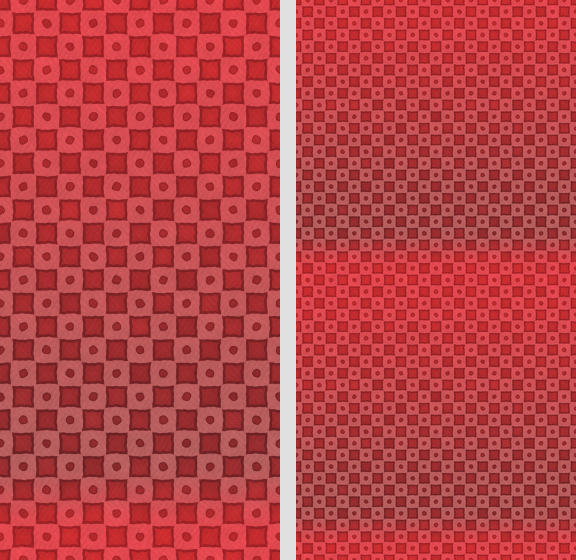
Left, the tile; right, the same tile 2 across and 2 down.
Write a Shadertoy shader that draws this pattern.

```glsl
// Hand-inked checkerboard of framed squares and ringed dots, 12 cells by 24.
// Distance shapes with sine-wobbled edges sit over a vertical fade; wrapped
// cellular noise and crossed sine hatching add the worn cloth texture.

const float TAU = 6.2831853;
const vec2 GRID = vec2(12.0, 24.0);

vec2 hash2(vec2 p) {
    vec3 h = fract(p.xyx * vec3(0.1031, 0.1030, 0.0973));
    h += dot(h, h.yzx + 33.33);
    return fract((h.xx + h.yz) * h.zy);
}

// Distance to the nearest scattered point, wrapping every period cells
float cellular(vec2 p, vec2 period) {
    vec2 id = floor(p), f = fract(p);
    float nearest = 2.0;
    for (int y = -1; y <= 1; y++)
    for (int x = -1; x <= 1; x++) {
        vec2 o = vec2(x, y);
        nearest = min(nearest, length(o + hash2(mod(id + o, period)) - f));
    }
    return nearest;
}

// Coverage of the inside of a distance field
float inside(float d, float aa) {
    return smoothstep(aa, -aa, d);
}

void mainImage(out vec4 fragColor, in vec2 fragCoord) {
    vec2 uv = fragCoord / iResolution.xy;
    vec2 p = uv * GRID;
    float aa = 0.75 * GRID.y / iResolution.y;

    // Cells are centred on whole coordinates, so shapes straddle the borders
    vec2 id = mod(floor(p + 0.5), GRID);
    vec2 q = fract(p + 0.5) - 0.5;
    vec2 rnd = hash2(id + 7.0);
    bool isSquare = mod(id.x + id.y, 2.0) < 0.5;

    // Uneven hand-drawn outline, different in every cell
    vec2 phase = TAU * rnd;
    vec2 wobble = 0.010 * sin(q.yx * 9.0 + phase)
                + 0.007 * sin(q.yx * 21.0 + phase.yx * 2.0);

    // Vertical fade: slow dulling downward, quick return to bright
    float t = 1.0 - uv.y;
    float dull = mix(t / 0.79, smoothstep(0.0, 0.79, t), 0.6);
    dull = min(dull, 1.0) * (1.0 - smoothstep(0.82, 0.96, t));
    vec3 ground = mix(vec3(0.89, 0.28, 0.31), vec3(0.72, 0.37, 0.37), dull);
    vec3 fill = mix(vec3(0.77, 0.17, 0.18), vec3(0.58, 0.17, 0.18), dull);
    vec3 ink = mix(vec3(0.62, 0.13, 0.15), vec3(0.43, 0.13, 0.14), dull);
    fill *= 0.96 + 0.08 * rnd.x;

    // Shapes
    vec3 col = ground;
    if (isSquare) {
        vec2 a = abs(q + wobble) - 0.10 * q.yx * q.yx;
        float d = max(a.x, a.y) - 0.445;
        float inner = max(a.x, a.y) - 0.335 + 0.012 * sin(q.x * 17.0 + q.y * 13.0 + phase.x);
        col = mix(col, ink, inside(d, aa));
        col = mix(col, fill, inside(inner, aa));
        col *= 1.0 + 0.05 * inside(length(q) - 0.2, 0.2);
    } else {
        float d = length(q + wobble * 1.4 + 0.02 * (rnd - 0.5)) - 0.18 - 0.02 * rnd.y;
        col = mix(col, ink, inside(d, aa));
        col = mix(col, mix(fill, ink, 0.25), inside(d + 0.045, aa));
    }

    // Patchy crossed hatching
    float patches = cellular(p, GRID);
    float bend = 2.0 * patches;
    float hatch = sin(TAU * dot(uv, vec2(43.0, 79.0)) + bend) * smoothstep(0.2, 0.8, patches)
                + sin(TAU * dot(uv, vec2(53.0, -67.0)) - bend) * smoothstep(0.8, 0.2, patches);
    col *= 1.0 + 0.022 * hatch + 0.06 * (patches - 0.45);

    // Fine grain and pale chalky wear
    float grain = cellular(p * 6.0, GRID * 6.0);
    col *= 1.0 + 0.07 * (grain - 0.45);
    float wear = smoothstep(0.35, 0.0, grain) * smoothstep(0.45, 0.9, patches);
    col = mix(col, ground * 1.05, 0.22 * wear);

    fragColor = vec4(col, 1.0);
}
```
